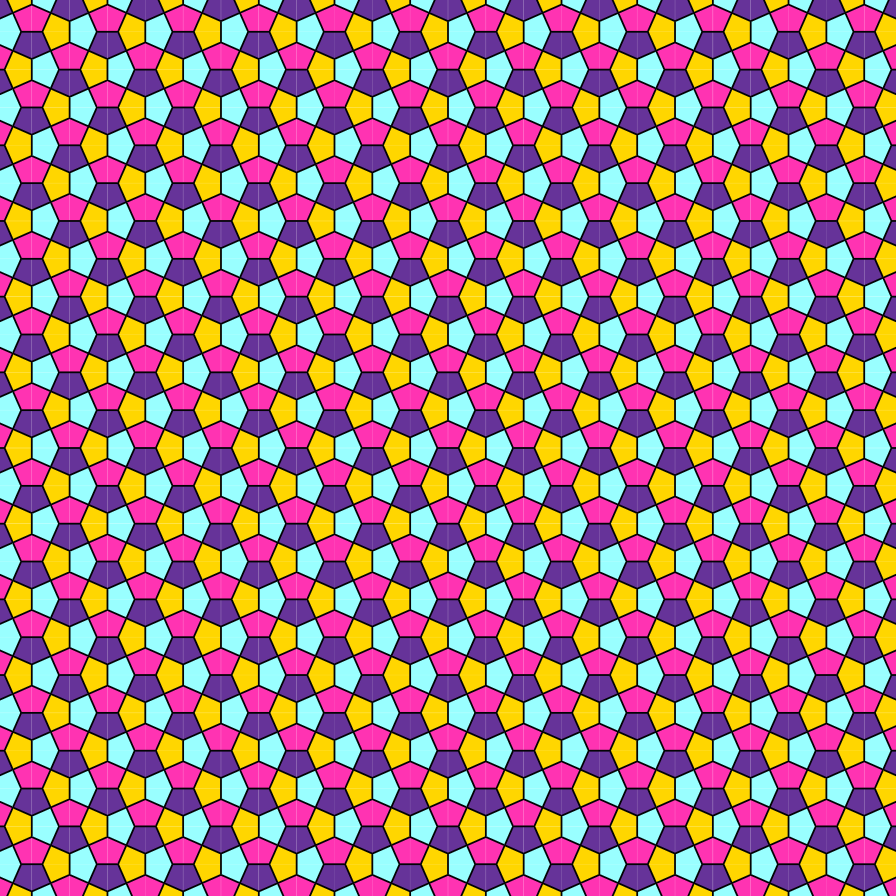
Reproduce this pattern procedurally as a Shadertoy shader.

```glsl
const float CELLS = 23.68;      // half periods across the canvas
const float HALF_BAR = 0.28;    // half length of the short edges, in cells
const float LINE_WIDTH = 0.0020;
const float SEAM_WIDTH = 0.0005;

const vec3 PINK   = vec3(1.00, 0.20, 0.70);
const vec3 PURPLE = vec3(0.40, 0.20, 0.60);
const vec3 YELLOW = vec3(1.00, 0.84, 0.00);
const vec3 CYAN   = vec3(0.60, 1.00, 1.00);
const vec3 INK    = vec3(0.01, 0.01, 0.02);

float hash(float n) {
    return fract(sin(n * 12.9898) * 43758.5453);
}

float segmentDistance(vec2 p, vec2 a, vec2 b) {
    vec2 ab = b - a;
    return length(p - a - ab * clamp(dot(p - a, ab) / dot(ab, ab), 0.0, 1.0));
}

// Share of a pixel covered by a stroke whose centre is at distance d
float strokeCoverage(float d, float width, float pixel) {
    float outer = min(d + 0.5 * pixel, 0.5 * width);
    float inner = max(d - 0.5 * pixel, -0.5 * width);
    return clamp((outer - inner) / pixel, 0.0, 1.0);
}

// Cairo pentagon tiling: rgb is the fill, a is the distance to the nearest edge
vec4 pentagonTiling(vec2 p, float bar) {
    vec2 cell = floor(p);
    vec2 q = p - cell - 0.5;
    bool mirrored = mod(cell.x + cell.y, 2.0) > 0.5;
    if (mirrored) q.x = -q.x;

    // Two perpendicular edges cross in the middle of each cell
    vec2 n = normalize(vec2(0.5, bar - 0.5));
    float steep = dot(q, n);
    float shallow = dot(q, vec2(-n.y, n.x));

    vec3 fill;
    if (steep * shallow > 0.0) fill = steep < 0.0 ? PINK : PURPLE;
    else fill = ((steep > 0.0) != mirrored) ? YELLOW : CYAN;

    // Half-turn symmetry leaves one horizontal and one vertical short edge
    vec2 f = shallow > 0.0 ? -q : q;
    float d = min(abs(steep), abs(shallow));
    d = min(d, segmentDistance(f, vec2(-0.5), vec2(bar - 0.5, -0.5)));
    d = min(d, segmentDistance(f, vec2(0.5, -0.5), vec2(0.5, bar - 0.5)));
    return vec4(fill, d);
}

// Faint hairline along one axis, with a different strength on each line
float seam(float x, float pixel, float seed) {
    float line = round(x);
    float strength = mix(0.15, 0.65, hash(line + seed));
    return strength * strokeCoverage(abs(x - line), SEAM_WIDTH * CELLS, pixel);
}

void mainImage(out vec4 fragColor, in vec2 fragCoord) {
    float scale = CELLS / min(iResolution.x, iResolution.y);
    vec2 p = (fragCoord - 0.5 * iResolution.xy) * scale;

    vec4 tiling = pentagonTiling(p, HALF_BAR);
    float seams = max(seam(p.x, scale, 3.0), seam(p.y, scale, 71.0));
    vec3 color = mix(tiling.rgb, vec3(1.0), seams);
    color = mix(color, INK, strokeCoverage(tiling.a, LINE_WIDTH * CELLS, scale));

    fragColor = vec4(color, 1.0);
}
```
